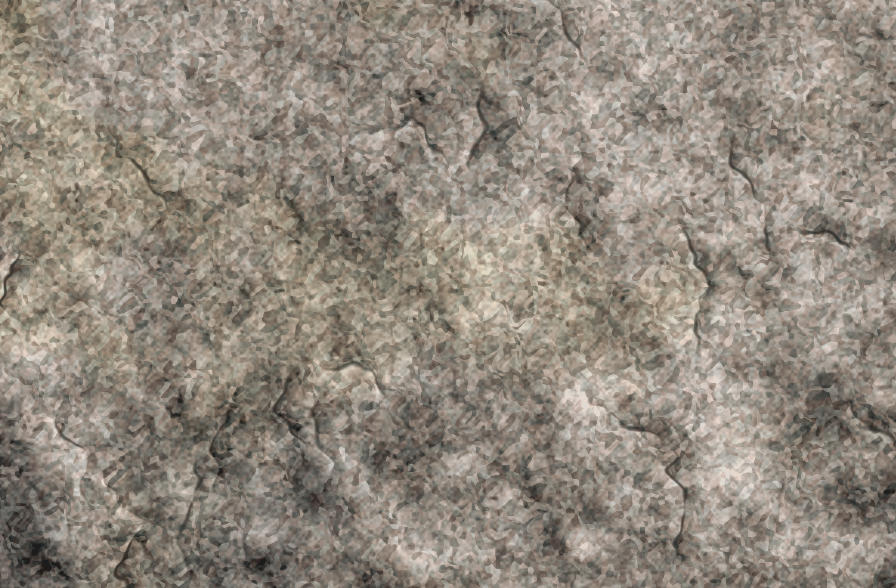
A WebGL 2 fragment shader for this texture:

```glsl
#version 300 es
precision highp float;
// Weathered granite face: speckled crystals, leaning stains, chipped ledges and dark cracks.

uniform vec2 u_resolution;
out vec4 fragColor;

float hash(vec2 p) {
    return fract(sin(dot(p, vec2(127.1, 311.7))) * 43758.5453);
}

float noise(vec2 p) {
    vec2 i = floor(p), f = fract(p);
    f = f * f * (3.0 - 2.0 * f);
    return mix(mix(hash(i), hash(i + vec2(1, 0)), f.x),
               mix(hash(i + vec2(0, 1)), hash(i + vec2(1, 1)), f.x), f.y);
}

float fbm(vec2 p) {
    float sum = 0.0, amp = 0.52;
    for (int i = 0; i < 5; i++) {
        sum += amp * noise(p);
        p = mat2(1.6, 1.2, -1.2, 1.6) * p + 7.3;
        amp *= 0.5;
    }
    return sum;
}

// Soft-edged crystal cells: x is brightness, y is tint
vec2 crystals(vec2 p) {
    vec2 cell = floor(p), sum = vec2(0.0);
    float total = 0.0;
    for (int j = -1; j <= 1; j++)
    for (int i = -1; i <= 1; i++) {
        vec2 id = cell + vec2(i, j);
        vec2 away = id + vec2(hash(id), hash(id + 41.3)) - p;
        float weight = exp(-22.0 * dot(away, away));
        sum += weight * vec2(hash(id + 17.7), hash(id + 83.1));
        total += weight;
    }
    return sum / total;
}

// Rough relief, slightly drawn out along the lean of the rock
float relief(vec2 p) {
    vec2 q = vec2(p.x + 0.35 * p.y, 0.75 * p.y);
    return fbm(q * 9.0 + 1.5 * fbm(q * 5.0));
}

// Wandering cracks: x is dark gap, y is shadow on one side, z is lit lip
vec3 cracks(vec2 p) {
    vec3 result = vec3(0.0);
    float ragged = (noise(p * 60.0) - 0.5) * 0.009;
    for (int i = 0; i < 19; i++) {
        float k = float(i);
        vec2 seed = vec2(k, 3.7);
        vec2 center = vec2(fract(k * 0.618 + 0.13) * 1.52, pow(hash(seed), 1.4));
        float angle = mix(-0.25, 0.75, hash(seed + 5.0)) + (i % 4 == 3 ? 0.9 : 0.0);
        vec2 axis = vec2(-sin(angle), cos(angle));
        vec2 d = p - center;
        float along = dot(d, axis);
        float side = dot(d, vec2(axis.y, -axis.x)) + ragged
                   + (noise(vec2(along * 15.0, k * 9.1)) - 0.5) * 0.075
                   + (noise(vec2(along * 48.0, k * 5.3)) - 0.5) * 0.02;
        float span = mix(0.05, 0.15, hash(seed + 9.0));
        float fade = 1.0 - smoothstep(0.45, 1.0, abs(along) / span);
        float broken = smoothstep(0.25, 0.6, noise(vec2(along * 26.0, k * 3.9)));
        float width = 0.0035 * broken * fade;
        float gap = fade * broken * (1.0 - smoothstep(width * 0.3, width + 0.0025, abs(side)));
        float reach = mix(0.015, 0.05, hash(seed + 13.0));
        float shadow = fade * smoothstep(-0.002, 0.002, side) * (1.0 - smoothstep(0.0, reach, side));
        float lip = fade * smoothstep(-0.025, -0.003, side) * (1.0 - smoothstep(-0.003, 0.001, side));
        result = max(result, vec3(gap * mix(0.45, 1.0, hash(seed + 21.0)), shadow, lip));
    }
    return result;
}

void main() {
    vec2 p = gl_FragCoord.xy / u_resolution.y;
    float low = 1.0 - smoothstep(0.1, 0.8, p.y);

    // Broad stains and patchy weathering
    vec2 leaning = vec2(p.x + 0.35 * p.y, 0.55 * p.y);
    float stain = fbm(leaning * 3.6 + 4.1) - 0.5;
    float patches = fbm(p * 14.0 + 2.0 * stain) - 0.5;
    float tone = 0.53 + stain * mix(0.28, 0.55, low) + patches * mix(0.35, 0.5, low);
    tone -= 0.05 * low * smoothstep(0.75, 1.5, p.x);

    // Relief lit from above
    float slope = relief(p) - relief(p + vec2(0.003, 0.007));
    tone += clamp(slope * 0.75, -0.13, 0.10);

    // Crystals and fine grit
    vec2 grain = crystals(p * 100.0 + 2.0 * noise(p * 40.0));
    tone += (grain.x - 0.5) * 0.24;
    tone += (noise(p * 190.0) - 0.5) * 0.17;
    float pits = smoothstep(0.7, 0.9, noise(p * 85.0 + 30.0));
    tone -= 0.13 * pits * smoothstep(0.35, 0.6, noise(p * 22.0));

    // Ledges and cracks
    vec3 crack = cracks(p);
    tone += 0.08 * crack.z - 0.13 * crack.y * (0.5 + noise(p * 30.0));
    tone = mix(tone, 0.17, 0.85 * crack.x);
    tone = clamp(tone, 0.11, 0.85);

    // Warm grey with pink crystals and ochre film
    vec3 color = tone * mix(vec3(1.07, 1.0, 0.92), vec3(1.05, 1.0, 0.96), smoothstep(0.5, 0.75, tone));
    float ochre = smoothstep(0.45, 0.7, fbm(p * 4.0 + 19.0)) * (1.0 - 0.6 * low);
    color *= mix(vec3(1.0), vec3(1.01, 1.0, 0.92), ochre);
    color += (grain.y - 0.5) * vec3(0.05, -0.012, -0.025);
    color = mix(color, vec3(tone), 0.3 * low * smoothstep(0.0, 0.2, -stain));
    fragColor = vec4(color, 1.0);
}
```
